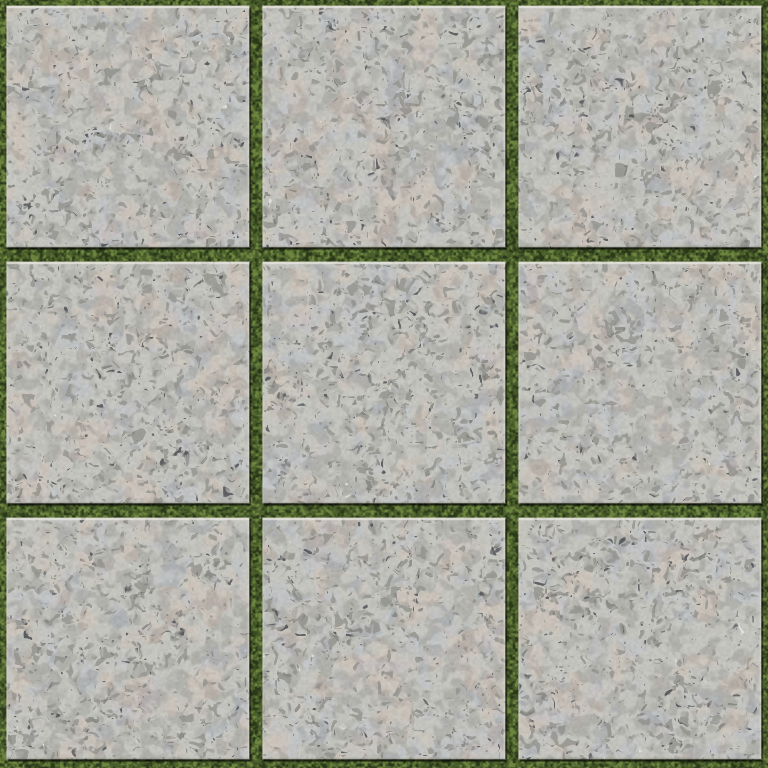
Give the GLSL for this texture, as a three.js fragment shader.

```glsl
varying vec2 vUv;

const float TILES = 3.0;
const float SOFT = 0.006;
const vec2 SLAB_MIN = vec2(0.025, 0.034);
const vec2 SLAB_MAX = vec2(0.974, 0.978);

const vec3 STONE_LIGHT = vec3(0.765, 0.765, 0.742);
const vec3 STONE_MID = vec3(0.69, 0.69, 0.67);
const vec3 STONE_GREY = vec3(0.56, 0.56, 0.54);
const vec3 STONE_DARK = vec3(0.31, 0.32, 0.34);
const vec3 STONE_WHITE = vec3(0.91, 0.91, 0.88);
const vec3 WARM_TINT = vec3(0.026, -0.004, -0.016);
const vec3 COOL_TINT = vec3(-0.014, -0.004, 0.024);
const vec3 GRASS_DARK = vec3(0.17, 0.22, 0.10);
const vec3 GRASS_MID = vec3(0.29, 0.37, 0.17);
const vec3 GRASS_LIGHT = vec3(0.43, 0.52, 0.25);

float hash(vec2 p, float seed) {
  vec3 q = fract(vec3(p.xyx + seed * 17.31) * vec3(0.1031, 0.1030, 0.0973));
  q += dot(q, q.yzx + 33.33);
  return fract((q.x + q.y) * q.z);
}

// Value noise that wraps over the unit canvas
float noise(vec2 uv, float freq, float seed) {
  vec2 p = uv * freq;
  vec2 i = floor(p);
  vec2 f = fract(p);
  f = f * f * (3.0 - 2.0 * f);
  vec2 a = mod(i, freq);
  vec2 b = mod(i + 1.0, freq);
  float low = mix(hash(a, seed), hash(vec2(b.x, a.y), seed), f.x);
  float high = mix(hash(vec2(a.x, b.y), seed), hash(b, seed), f.x);
  return mix(low, high, f.y);
}

float grain(vec2 uv, float freq, float seed) {
  return 0.65 * noise(uv, freq, seed) + 0.35 * noise(uv, freq * 2.0, seed + 1.0);
}

float flecks(vec2 uv, float freq, float seed, float threshold) {
  return smoothstep(threshold, threshold + 0.13, grain(uv, freq, seed));
}

float boxMask(vec2 p, vec2 lo, vec2 hi, float soft) {
  vec2 d = max(lo - p, p - hi);
  return 1.0 - smoothstep(-0.5 * soft, 0.5 * soft, max(d.x, d.y));
}

vec3 granite(vec2 uv, float seed) {
  // Bent coordinates break up the noise lattice
  vec2 bend = vec2(noise(uv, 96.0, seed + 2.0), noise(uv, 96.0, seed + 3.0)) - 0.5;
  vec2 p = uv + bend * 0.009;
  float cluster = noise(uv, 27.0, seed + 4.0) - 0.5;

  // Cloudy crystals with faint warm and cool patches
  float cloud = grain(p, 84.0, seed + 5.0) + 0.12 * cluster;
  vec3 color = mix(STONE_MID, STONE_LIGHT, smoothstep(0.28, 0.58, cloud));
  color += WARM_TINT * smoothstep(0.5, 0.8, grain(p, 36.0, seed + 7.0));
  color += COOL_TINT * smoothstep(0.5, 0.8, grain(p, 45.0, seed + 9.0));
  color += 0.05 * (noise(uv, 300.0, seed + 11.0) - 0.5);

  // Mineral flecks, from broad and pale to small and dark
  float density = 0.14 * cluster;
  color = mix(color, STONE_GREY, 0.75 * flecks(p, 120.0, seed + 12.0, 0.66 - density));
  color = mix(color, STONE_GREY * 0.86, 0.7 * flecks(p, 165.0, seed + 14.0, 0.74 - density));
  color = mix(color, STONE_DARK, 0.85 * flecks(p, 132.0, seed + 16.0, 0.80 - density));
  color = mix(color, STONE_WHITE, flecks(p, 108.0, seed + 18.0, 0.88));
  return color;
}

vec3 grass(vec2 uv) {
  float blades = 0.6 * noise(uv, 260.0, 61.0) + 0.4 * noise(uv, 390.0, 62.0);
  blades += 0.15 * (noise(uv, 60.0, 63.0) - 0.5);
  vec3 color = mix(GRASS_DARK, GRASS_MID, smoothstep(0.2, 0.5, blades));
  return mix(color, GRASS_LIGHT, smoothstep(0.5, 0.78, blades));
}

void main() {
  vec2 uv = fract(vUv);
  vec2 grid = uv * TILES;
  vec2 cell = fract(grid);
  float seed = 1.0 + floor(60.0 * hash(floor(grid), 5.0));

  // Grass joint with a shadow below and right of each slab
  vec2 shift = vec2(0.006, -0.009);
  float shadow = boxMask(cell, SLAB_MIN + shift, SLAB_MAX + shift, SOFT * 1.5);
  vec3 joint = grass(uv) * (1.0 - 0.65 * shadow);

  // Slab face with lit top and side edges
  vec3 stone = granite(uv, seed);
  float top = smoothstep(SLAB_MAX.y - 0.013, SLAB_MAX.y - 0.007, cell.y);
  float right = smoothstep(SLAB_MAX.x - 0.010, SLAB_MAX.x - 0.004, cell.x);
  float left = 1.0 - smoothstep(SLAB_MIN.x + 0.004, SLAB_MIN.x + 0.010, cell.x);
  float bottom = 1.0 - smoothstep(SLAB_MIN.y + 0.003, SLAB_MIN.y + 0.009, cell.y);
  stone = mix(stone, STONE_WHITE, max(0.75 * top, max(0.35 * right, 0.2 * left)));
  stone *= 1.0 - 0.10 * bottom;

  float slab = boxMask(cell, SLAB_MIN, SLAB_MAX, SOFT);
  gl_FragColor = vec4(mix(joint, stone, slab), 1.0);
}
```
